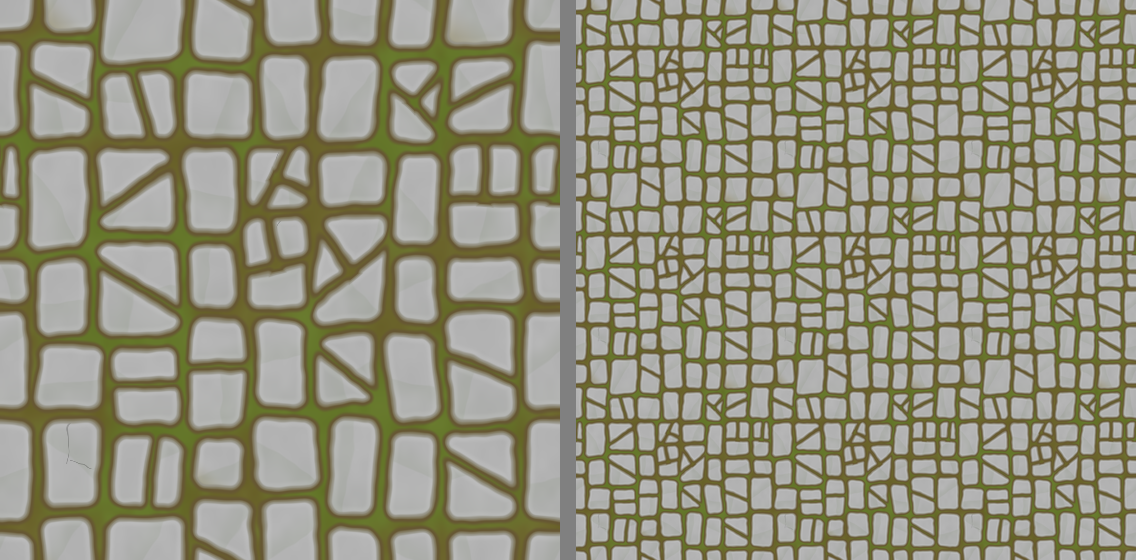
Left, the tile; right, the same tile 3 across and 3 down.
Write a WebGL 1 fragment shader that draws this texture.

```glsl
precision highp float;
// Mossy paving: pale, softly rounded stones of mixed size set in green moss.
// A pinwheel lattice of random lines gives interlocking rectangles, some are
// cut again at a slant, and distance to the stones drives a painted colour ramp.
uniform vec2 u_resolution;

const vec2 GRID = vec2(8.0, 6.0);      // stones per tile, both even so it wraps
const float LINE_SPREAD = 0.23;        // how far lattice lines leave cell centres
const float GAP = 0.0085;              // half width of the joints
const float CUT_GAP = 0.0055;          // half width of joints inside cut stones
const float ROUNDING = 0.024;
const float SKEW = 0.13;
const float CUT_CHANCE = 62.0;         // scaled by stone area
const vec3 STONE = vec3(0.69, 0.69, 0.69);
const vec3 STONE_SHADE = vec3(0.63, 0.65, 0.61);
const vec3 STONE_EDGE = vec3(0.59, 0.58, 0.53);
const vec3 RIM = vec3(0.51, 0.48, 0.38);
const vec3 DIRT = vec3(0.40, 0.34, 0.20);
const vec3 OLIVE = vec3(0.42, 0.39, 0.17);
const vec3 MOSS = vec3(0.39, 0.46, 0.16);
const vec3 STAIN = vec3(0.58, 0.55, 0.41);

struct Stone {
  float dist;   // signed distance to the outline
  vec2 local;   // position from the stone centre
  vec2 extent;  // half size
  float seed;
};

float hash(vec2 p) {
  return fract(sin(dot(p, vec2(127.1, 311.7))) * 43758.5453);
}

// Value noise that wraps after `period` cells across the canvas.
float noise(vec2 uv, vec2 period) {
  vec2 p = uv * period;
  vec2 i = floor(p), f = fract(p);
  f = f * f * (3.0 - 2.0 * f);
  vec2 a = mod(i, period), b = mod(i + 1.0, period);
  return mix(mix(hash(a), hash(vec2(b.x, a.y)), f.x),
             mix(hash(vec2(a.x, b.y)), hash(b), f.x), f.y);
}

vec2 wobble(vec2 uv, vec2 period) {
  return vec2(noise(uv, period), noise(uv + 0.37, period)) - 0.5;
}

float roundMax(float a, float b, float r) {
  return min(max(a, b), -r) + length(max(vec2(a, b) + r, 0.0));
}

// Position of the lattice line that crosses a cell.
vec2 linePos(vec2 cell) {
  return cell + 0.5 + LINE_SPREAD * (2.0 * hash(mod(cell, GRID) + 3.7) - 1.0);
}

// The stone around lattice corner k, bounded by the lines of its four cells.
Stone stoneAt(vec2 p, vec2 k) {
  vec2 ne = linePos(k), sw = linePos(k - 1.0);
  vec2 se = linePos(k - vec2(0.0, 1.0)), nw = linePos(k - vec2(1.0, 0.0));
  bool odd = mod(k.x + k.y, 2.0) > 0.5;
  vec2 lo = odd ? vec2(nw.x, sw.y) : vec2(sw.x, se.y);
  vec2 hi = odd ? vec2(se.x, ne.y) : vec2(ne.x, nw.y);
  vec2 id = mod(k, GRID);
  vec2 q = (p - 0.5 * (lo + hi)) / GRID;
  vec2 extent = 0.5 * (hi - lo) / GRID;
  vec2 skew = SKEW * (vec2(hash(id + 11.3), hash(id + 23.9)) - 0.5);
  vec2 box = abs(q + skew * q.yx) - extent + GAP * mix(0.75, 1.25, hash(id + 5.1));
  float d = roundMax(box.x, box.y, ROUNDING);
  float seed = hash(id + 41.7);

  // Slanted cut across the longer side, sometimes a second one on one half.
  if (hash(id + 61.3) < CUT_CHANCE * extent.x * extent.y) {
    float slant = 1.7 * (hash(id + 71.9) - 0.5);
    vec2 n = normalize(extent.x > extent.y ? vec2(1.0, slant) : vec2(slant, 1.0));
    float cut = dot(q, n) + 0.02 * (seed - 0.5);
    d = roundMax(d, CUT_GAP - abs(cut), 0.013);
    if (seed > 0.6) {
      float cross = abs(dot(q, vec2(-n.y, n.x)));
      d = roundMax(d, CUT_GAP - max(cross, -cut), 0.013);
    }
    seed = fract(seed + 0.31 * step(0.0, cut));
  }
  return Stone(d, q, extent, seed);
}

// Grey face with brushed patches, a soft facet, and a rare stain or crack.
vec3 stoneFace(Stone s, vec2 uv, float brush) {
  float angle = 6.2832 * s.seed;
  float fold = dot(s.local, vec2(cos(angle), sin(angle))) - 0.012 + 0.012 * brush;
  float facet = smoothstep(0.0, 0.004, fold) * (1.0 - smoothstep(0.004, 0.05, fold));
  float low = smoothstep(0.1, 1.0, -s.local.y / s.extent.y);
  vec3 col = mix(STONE + 0.012, STONE_SHADE, 0.4 * facet + 0.25 * low);
  col += 0.035 * (brush - 0.5);
  col += 0.025 * smoothstep(-0.02, -0.011, s.dist);
  float corner = smoothstep(0.2, 1.3, dot(s.local / s.extent, vec2(-0.6, -0.8)));
  col = mix(col, STAIN, 0.7 * corner * step(0.9, fract(s.seed * 7.3)));
  vec2 vein = abs(s.local - 0.025 * wobble(uv, vec2(48.0)).yx);
  float reach = step(0.0, s.local.y);
  float crack = max(reach * (1.0 - smoothstep(0.0004, 0.0022, vein.x)),
                    step(0.0, s.local.x) * (1.0 - smoothstep(0.0004, 0.002, vein.y)));
  return col - 0.13 * crack * step(0.94, fract(s.seed * 13.7));
}

void main() {
  vec2 uv = gl_FragCoord.xy / u_resolution;
  vec2 bent = uv + 0.009 * wobble(uv, vec2(14.0)) + 0.003 * wobble(uv, vec2(46.0));
  vec2 p = bent * GRID;
  Stone s = Stone(1.0, vec2(0.0), vec2(1.0), 0.0);
  for (int j = 0; j < 2; j++) {
    for (int i = 0; i < 2; i++) {
      Stone t = stoneAt(p, floor(p) + vec2(float(i), float(j)));
      if (t.dist < s.dist) s = t;
    }
  }

  float brush = 0.6 * noise(bent, vec2(22.0, 18.0)) + 0.4 * noise(bent, vec2(57.0, 41.0));
  float patches = 0.7 * noise(uv, vec2(7.0)) + 0.3 * brush;
  float d = s.dist + 0.003 * (brush - 0.5);

  // Colour ramp from moss through dirt and rim to the stone face.
  vec3 col = mix(OLIVE, MOSS, smoothstep(0.25, 0.65, patches)) + 0.05 * (brush - 0.5);
  col = mix(DIRT, col, smoothstep(0.001, 0.0085, d));
  col = mix(RIM, col, smoothstep(-0.0032, 0.001, d));
  col = mix(STONE_EDGE, col, smoothstep(-0.0065, -0.0025, d));
  col = mix(stoneFace(s, uv, brush), col, smoothstep(-0.0105, -0.006, d));
  gl_FragColor = vec4(col, 1.0);
}
```
